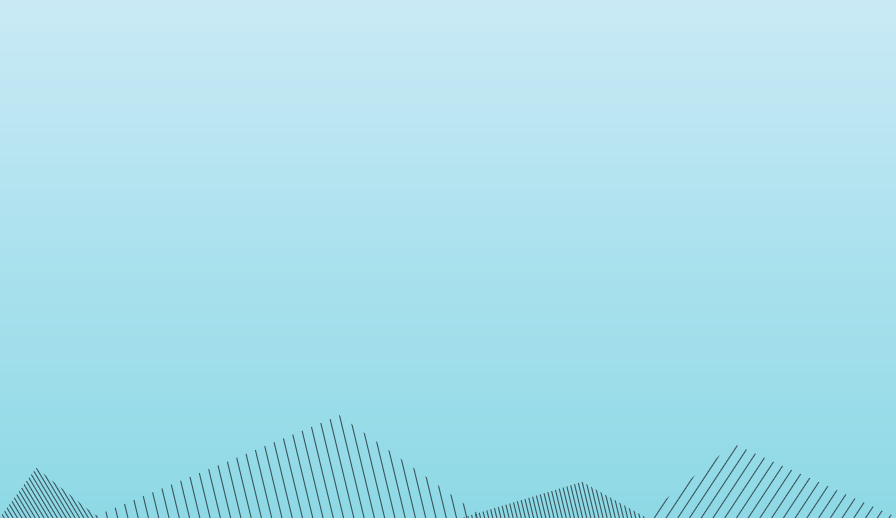
Reproduce this background procedurally as a WebGL 2 fragment shader.

```glsl
#version 300 es
precision highp float;

uniform vec2 u_resolution;
out vec4 outColor;

#define SKY_TOP vec3(0.790, 0.919, 0.961)
#define SKY_MID vec3(0.667, 0.882, 0.932)
#define SKY_LOW vec3(0.555, 0.850, 0.898)
#define INK vec3(0.22, 0.33, 0.36)
#define LINE_WIDTH 0.00122

// Share of a pixel covered by a stroke whose centre is d away
float strokeCoverage(float d, float pixel) {
  float halfWidth = 0.5 * LINE_WIDTH;
  return clamp((d + halfWidth) / pixel + 0.5, 0.0, 1.0)
       - clamp((d - halfWidth) / pixel + 0.5, 0.0, 1.0);
}

// Triangle filled with parallel strokes; slopes = (left, right) rise per run,
// lean = sideways run of a stroke per unit of descent
float hatchedPeak(vec2 p, vec2 peak, vec2 slopes, float lean,
                  float spacing, float phase, float pixel) {
  float dx = p.x - peak.x;
  float ridge = peak.y - max(-slopes.x * dx, slopes.y * dx);
  float inside = clamp((ridge - p.y) / pixel + 0.5, 0.0, 1.0);

  // Foot of the stroke through p, relative to the foot of the peak stroke
  float foot = dx + lean * (p.y - peak.y);
  float cell = fract(foot / spacing - phase + 0.5) - 0.5;
  float d = cell * spacing / sqrt(1.0 + lean * lean);
  return inside * strokeCoverage(d, pixel);
}

void main() {
  // Lengths are measured in canvas widths
  vec2 p = gl_FragCoord.xy / u_resolution.x;
  float height = gl_FragCoord.y / u_resolution.y;
  float pixel = 1.0 / u_resolution.x;

  // Vertical sky gradient
  vec3 color = mix(SKY_LOW, SKY_MID, min(height * 2.0, 1.0));
  color = mix(color, SKY_TOP, max(height * 2.0 - 1.0, 0.0));

  // Hatched mountains, left to right
  float ink = hatchedPeak(p, vec2(0.0404, 0.0560), vec2(1.37, 0.80), 0.60, 0.00495, 0.0, pixel);
  ink = max(ink, hatchedPeak(p, vec2(0.3789, 0.1146), vec2(0.412, 0.71), 0.24, 0.01146, 0.0, pixel));
  ink = max(ink, hatchedPeak(p, vec2(0.6497, 0.0404), vec2(0.30, 0.56), 0.24, 0.00456, 0.0, pixel));
  ink = max(ink, hatchedPeak(p, vec2(0.8190, 0.0827), vec2(0.81, 0.45), -0.66, 0.0131, 0.39, pixel));

  outColor = vec4(mix(color, INK, ink), 1.0);
}
```
